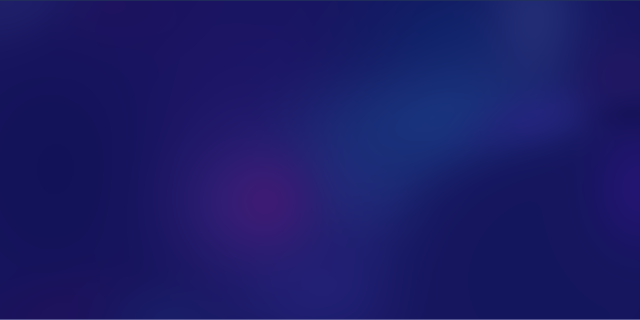
Give the GLSL for this background, as a WebGL 1 fragment shader.

```glsl
precision highp float;

uniform vec2 u_resolution;

// Offset from a centre, turned by an angle and scaled by the ellipse radii
vec2 toEllipse(vec2 p, vec2 centre, vec2 radii, float angle) {
    vec2 d = p - centre;
    float c = cos(angle);
    float s = sin(angle);
    return vec2(c * d.x + s * d.y, c * d.y - s * d.x) / radii;
}

// Soft Gaussian tint
vec3 glow(vec3 base, vec3 tint, vec2 p, vec2 centre, vec2 radii, float angle) {
    vec2 e = toEllipse(p, centre, radii, angle);
    return mix(base, tint, exp(-dot(e, e)));
}

// Flat-centred tint with a firmer rim
vec3 pool(vec3 base, vec3 tint, vec2 p, vec2 centre, vec2 radii, float angle) {
    float r = length(toEllipse(p, centre, radii, angle));
    return mix(base, tint, 1.0 - smoothstep(0.5, 1.5, r));
}

void main() {
    vec2 uv = gl_FragCoord.xy / u_resolution;
    vec2 p = uv * vec2(2.0, 1.0);

    // Navy base with a violet upper middle
    vec3 color = vec3(0.085, 0.080, 0.365);
    color = glow(color, vec3(0.112, 0.082, 0.400), p, vec2(0.78, 0.70), vec2(0.40, 0.38), 0.0);

    // Left side: dark hollow and faint corner tints
    color = glow(color, vec3(0.070, 0.072, 0.345), p, vec2(0.18, 0.47), vec2(0.25, 0.32), 0.0);
    color = glow(color, vec3(0.112, 0.072, 0.370), p, vec2(0.36, 0.98), vec2(0.22, 0.14), 0.0);
    color = glow(color, vec3(0.120, 0.120, 0.410), p, vec2(0.02, 0.99), vec2(0.22, 0.12), 0.3);
    color = glow(color, vec3(0.115, 0.068, 0.360), p, vec2(0.20, 0.02), vec2(0.24, 0.12), 0.2);
    color = glow(color, vec3(0.095, 0.110, 0.400), p, vec2(0.54, 0.00), vec2(0.20, 0.11), 0.0);

    // Blue band rising to the right
    color = glow(color, vec3(0.060, 0.125, 0.405), p, vec2(1.42, 0.88), vec2(0.30, 0.24), 0.0);
    color = glow(color, vec3(0.120, 0.165, 0.465), p, vec2(1.10, 0.43), vec2(0.24, 0.24), 0.6);
    color = glow(color, vec3(0.095, 0.200, 0.485), p, vec2(1.37, 0.63), vec2(0.38, 0.19), 0.25);
    color = glow(color, vec3(0.130, 0.175, 0.460), p, vec2(1.67, 0.93), vec2(0.15, 0.24), 0.0);
    color = glow(color, vec3(0.140, 0.150, 0.500), p, vec2(1.68, 0.62), vec2(0.20, 0.09), 0.25);

    // Indigo foot and purple heart
    color = glow(color, vec3(0.125, 0.125, 0.455), p, vec2(1.00, 0.11), vec2(0.28, 0.21), 0.0);
    color = glow(color, vec3(0.185, 0.118, 0.460), p, vec2(0.78, 0.37), vec2(0.24, 0.22), 0.0);
    color = glow(color, vec3(0.235, 0.105, 0.455), p, vec2(0.83, 0.37), vec2(0.12, 0.12), 0.0);

    // Dark lower right, cutting under the blue band
    color = pool(color, vec3(0.080, 0.085, 0.365), p, vec2(1.74, 0.16), vec2(0.45, 0.36), 0.35);

    // Right edge: violet patches around a dark notch
    color = glow(color, vec3(0.125, 0.090, 0.385), p, vec2(1.95, 0.76), vec2(0.16, 0.14), 0.0);
    color = glow(color, vec3(0.078, 0.072, 0.335), p, vec2(1.98, 0.63), vec2(0.11, 0.06), 0.0);
    color = glow(color, vec3(0.135, 0.082, 0.445), p, vec2(2.00, 0.41), vec2(0.14, 0.18), 0.0);

    // Thin rims along the top and bottom
    color = mix(color, vec3(0.130, 0.200, 0.350), 0.8 * smoothstep(0.996, 0.999, uv.y));
    color = mix(color, vec3(0.420, 0.420, 0.640), 0.8 * (1.0 - smoothstep(0.001, 0.004, uv.y)));

    gl_FragColor = vec4(color, 1.0);
}
```
